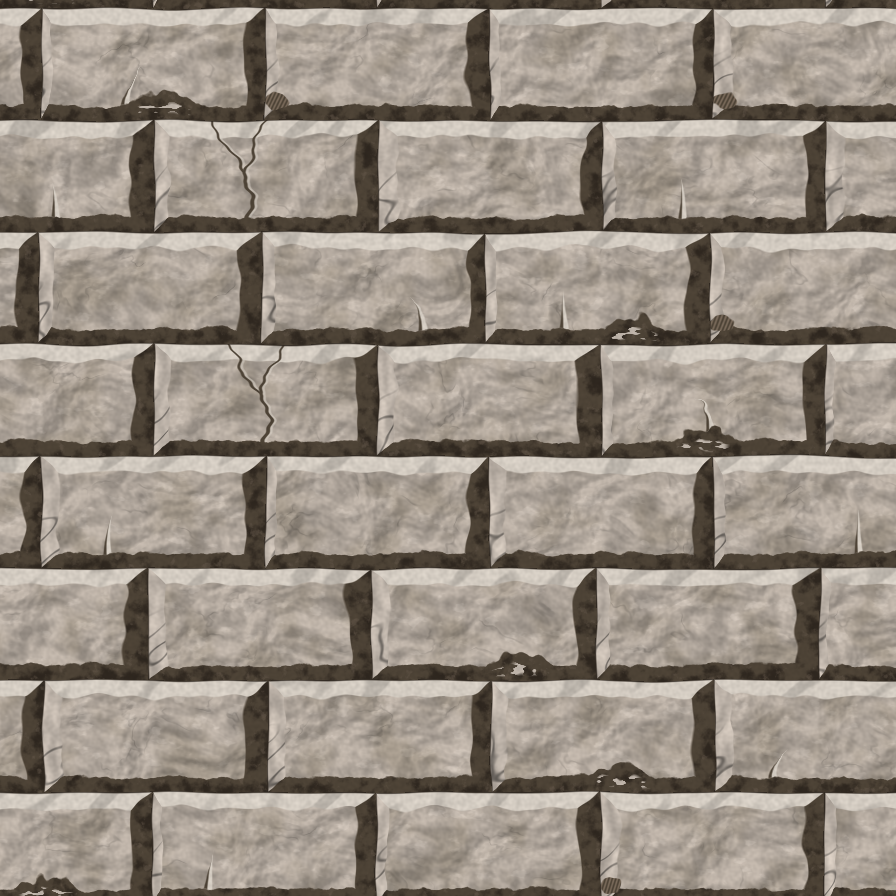
Give the GLSL for this texture, as a WebGL 1 fragment shader.

```glsl
precision highp float;
// Chiselled stone brick wall in running bond: each brick is a rough face with
// lit top and left bevels and shaded right and bottom bevels, mitred at corners.
// Hashes per brick choose bevel widths, cracks, slits and broken edges.
uniform vec2 u_resolution;

#define COLS 4.0
#define ROWS 8.0
#define ORIGIN vec2(0.043, 0.009)
#define TOP_BEVEL 0.0185
#define LEFT_BEVEL 0.017
#define RIGHT_SHADE 0.024
#define BOTTOM_SHADE 0.0165
#define WOBBLE 0.004
#define RELIEF 0.75
#define CRACK_RATE 0.09
#define SLIT_RATE 0.22
#define CHIP_RATE 0.2

const vec3 FACE = vec3(0.69, 0.65, 0.61);
const vec3 FACE_DIM = vec3(0.60, 0.56, 0.51);
const vec3 LIT = vec3(0.83, 0.80, 0.76);
const vec3 SIDE = vec3(0.74, 0.70, 0.66);
const vec3 WORN = vec3(0.39, 0.34, 0.29);
const vec3 SHADE = vec3(0.30, 0.26, 0.21);
const vec3 DEEP = vec3(0.18, 0.15, 0.12);

float hash(vec2 id, float seed) {
  return fract(sin(dot(id, vec2(127.1, 311.7)) + seed * 74.7) * 43758.55);
}

vec2 gradient(vec2 cell) {
  float angle = 6.2832 * hash(cell, 0.3);
  return vec2(cos(angle), sin(angle));
}

float noise(vec2 p) {
  vec2 i = floor(p), f = fract(p), u = f * f * f * (f * (f * 6.0 - 15.0) + 10.0);
  vec2 e = vec2(0.0, 1.0);
  float low = mix(dot(gradient(i), f), dot(gradient(i + e.yx), f - e.yx), u.x);
  float high = mix(dot(gradient(i + e), f - e), dot(gradient(i + 1.0), f - 1.0), u.x);
  return mix(low, high, u.y);
}

float fbm(vec2 p) {
  float sum = 0.0, amp = 0.6;
  for (int i = 0; i < 4; i++) {
    sum += amp * noise(p);
    p = mat2(1.6, 1.2, -1.2, 1.6) * p + 5.3;
    amp *= 0.5;
  }
  return sum;
}

// Antialiased step on a distance in canvas units
float soft(float d) {
  float px = 1.0 / u_resolution.y;
  return smoothstep(-px, px, d);
}

// Distance to a forked crack; v runs from the forked end to the single end
float crackDistance(float x, float v, float seed) {
  float path = 0.016 * noise(vec2(v * 3.5, seed * 37.0)) + 0.006 * noise(vec2(v * 11.0, seed * 91.0));
  return abs(abs(x - path - 0.015 * v) - 0.07 * max(0.0, 0.45 - v));
}

vec3 stoneFace(vec2 p) {
  vec2 s = p * vec2(20.0, 26.0) + 0.6 * noise(p * 14.0);
  vec2 lightStep = vec2(0.05, 0.07);
  float relief = fbm(s + lightStep) - fbm(s - lightStep);
  float crease = 1.0 - smoothstep(0.0, 0.05, abs(fbm(s * 0.9 + 9.0)));
  crease *= smoothstep(0.05, 0.3, noise(p * 23.0 + 4.0));
  vec3 col = mix(FACE_DIM, FACE, smoothstep(-0.35, 0.12, fbm(p * 17.0 + 31.0)));
  col *= 1.0 + clamp(RELIEF * relief, -0.16, 0.1) - 0.1 * crease;
  return col + 0.05 * smoothstep(0.12, 0.3, fbm(p * vec2(38.0, 60.0)));
}

void main() {
  vec2 p = gl_FragCoord.xy / u_resolution;
  p.y = 1.0 - p.y;

  // Brick cell, with q measured from its top left corner
  vec2 size = 1.0 / vec2(COLS, ROWS);
  vec2 w = p - ORIGIN + WOBBLE * vec2(noise(p * 19.0), noise(p * vec2(13.0, 9.0) + 7.0));
  float row = floor(w.y / size.y);
  w.x -= 0.5 * size.x * mod(row, 2.0) + 0.012 * (hash(vec2(mod(row, ROWS)), 1.0) - 0.5);
  vec2 id = mod(vec2(floor(w.x / size.x), row), vec2(COLS, ROWS));
  vec2 q = mod(w, size);

  // Bevel widths, with a broken lump along some bottom edges
  float chipped = step(hash(id, 2.0), CHIP_RATE);
  float lump = (q.x - mix(0.06, 0.18, hash(id, 3.0))) / 0.037;
  lump = chipped * max(0.0, 1.0 - lump * lump);
  float top = TOP_BEVEL * (1.0 + 0.4 * noise(p * 32.0));
  float left = LEFT_BEVEL * mix(0.6, 1.3, hash(id, 4.0)) * (1.0 + 0.3 * noise(p * 45.0));
  float right = RIGHT_SHADE * mix(0.8, 1.1, hash(id, 5.0)) * (1.0 + 0.4 * noise(p * vec2(35.0, 28.0)));
  float bottom = BOTTOM_SHADE * (1.0 + 0.45 * fbm(p * 48.0)) + 0.014 * lump * (1.0 + noise(p * 70.0));
  float t = q.y / top, l = q.x / left;
  float b = (size.y - q.y) / bottom;
  float dark = min((size.x - q.x) / right, b), lit = min(t, l);

  // Lit bevels: streaked top, notched side
  float streak = smoothstep(0.12, 0.3, noise(vec2(p.x * 32.0 + p.y * 30.0, p.y * 18.0)));
  vec3 topCol = LIT * (1.0 - 0.13 * streak + 0.06 * noise(p * 110.0));
  float notch = 1.0 - smoothstep(0.0, 0.09, abs(noise(vec2(q.x * 25.0, p.y * 40.0 + q.x * 25.0) + id * 3.7)));
  notch *= smoothstep(0.3, 0.7, q.y / size.y);
  vec3 sideCol = SIDE * (1.0 + 0.25 * noise(p * vec2(90.0, 35.0)) - 0.4 * notch);
  vec3 col = mix(sideCol, topCol, soft((l - t) * 0.02));
  col = mix(col, stoneFace(p), soft((lit - 1.0) * 0.02));

  // Forked cracks with a bright lip
  float v = q.y / size.y, seed = hash(id, 6.0);
  v = seed > 0.5 ? 1.0 - v : v;
  float cracked = step(hash(id, 7.0), CRACK_RATE);
  float cx = q.x - mix(0.09, 0.15, seed), halfWidth = 0.0012 + 0.0014 * v;
  col = mix(col, LIT, 0.6 * cracked * soft(halfWidth - crackDistance(cx - 0.003, v, seed)));
  col = mix(col, SHADE, cracked * soft(halfWidth - crackDistance(cx, v, seed)));

  // Tapered slits rising from the bottom edge
  float rise = size.y - bottom - q.y, f = rise / mix(0.028, 0.045, hash(id, 8.0));
  float sx = q.x - mix(0.06, 0.2, hash(id, 9.0)) - 0.04 * (hash(id, 10.0) - 0.5) * f * f;
  float slit = step(hash(id, 11.0), SLIT_RATE) * soft(0.0048 * (1.0 - f) - abs(sx)) * soft(rise);
  col = mix(col, mix(SHADE, LIT, soft(sx + 0.001)), slit);

  // Shaded bevels, with pale flecks in the broken lumps
  vec3 darkCol = mix(DEEP, SHADE, smoothstep(-0.35, 0.15, fbm(p * 55.0) + 0.25 * dark - 0.1));
  darkCol = mix(darkCol, WORN, 0.5 * smoothstep(0.15, 0.4, fbm(p * 80.0 + 3.0)));
  float fleck = smoothstep(0.2, 0.6, lump) * smoothstep(0.08, 0.16, noise(p * vec2(70.0, 190.0)));
  darkCol = mix(darkCol, SIDE, fleck * (1.0 - smoothstep(0.1, 0.25, abs(b - 0.4))));
  float face = soft((dark - 1.0) * 0.02);
  col = mix(darkCol, col, max(face, soft((dark - lit) * 0.02)));

  // Ribbed break at some lower left corners
  vec2 c = q - vec2(0.013, size.y - 0.021);
  float corner = step(hash(id, 12.0), CHIP_RATE) * soft(0.011 + 0.005 * noise(p * 90.0) - length(c * vec2(0.9, 1.2)));
  col = mix(col, mix(SHADE, WORN * 1.2, 0.5 + 0.5 * sin(c.x * 1500.0 + c.y * 600.0)), corner);

  // Joint line against the neighbouring shade, then grain
  col = mix(DEEP, col, soft(min(q.x, q.y) - 0.001));
  col *= 1.0 + 0.07 * noise(p * 210.0);
  gl_FragColor = vec4(col, 1.0);
}
```
